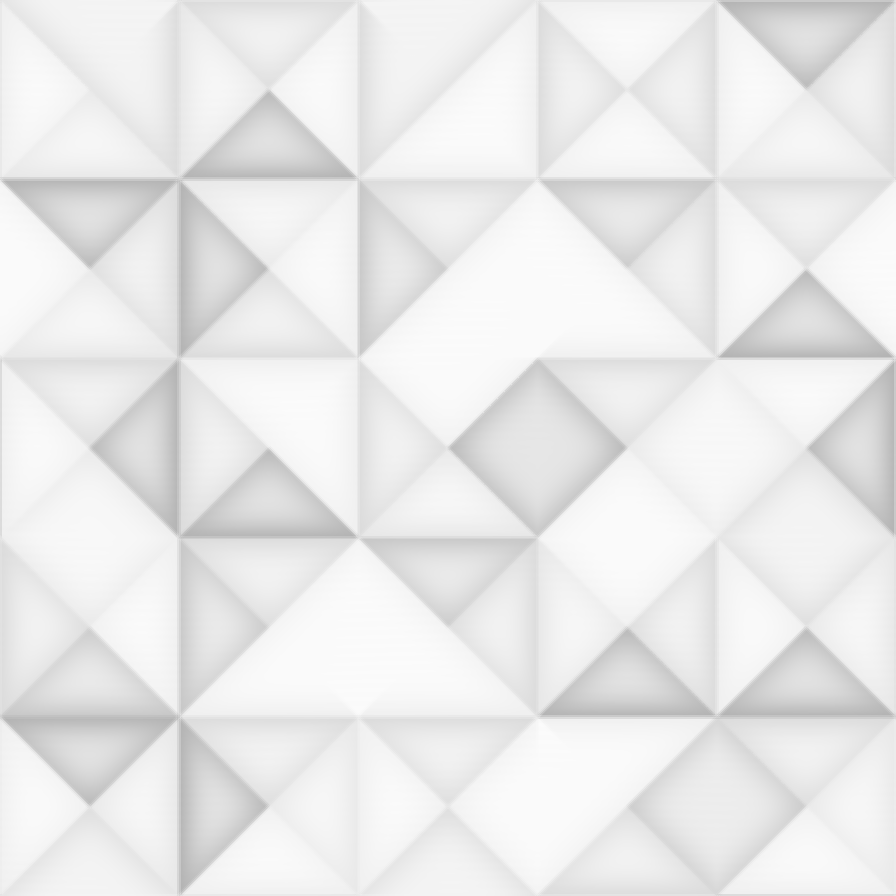
Give the GLSL for this pattern, as a three.js fragment shader.

```glsl
// Draws a 5 by 5 grid of square tiles, each folded into four softly shaded grey triangles.
varying vec2 vUv;

const float TILES = 5.0;       // repeats across and down
const float SHADOW = 0.105;    // reach of the edge shadow, in tiles
const float SOFTNESS = 0.0019; // spacing of the blur samples, in canvas widths

float hash(vec2 cell, float seed) {
  return fract(sin(dot(cell, vec2(127.1, 311.7)) + seed * 74.7) * 43758.5);
}

// Shade level of one face: 0 is lit, 3 is darkest. Sides: 0 right, 1 top, 2 left, 3 bottom.
float faceLevel(vec2 cell, float side) {
  vec2 id = mod(cell, TILES);
  float turn = floor(4.0 * pow(hash(id, 1.0), 1.3));
  float face = mod(side - turn + 4.0, 4.0);

  // Some tiles are lit on opposite faces instead of adjacent ones
  bool opposite = hash(id, 4.0) < 0.25;
  if (opposite && face > 0.5 && face < 2.5) face = 3.0 - face;

  if (face < 0.5) return 0.0;
  if (face < 1.5) return 0.4 * step(0.45, hash(id, 5.0));
  float swapped = step(0.6, hash(id, 2.0));
  float isDark = abs(step(2.5, face) - swapped);
  float dark = 1.0 + step(0.15, hash(id, 3.0)) + step(0.5, hash(id, 3.0));
  return mix(1.0, dark, isDark);
}

// Shadow along an edge, absent where two equal faces merge.
float edgeShadow(float dist, float level, float neighbour) {
  float differs = smoothstep(0.0, 0.5, abs(level - neighbour));
  float d = max(dist, 0.0) / SHADOW;
  return differs * exp(-d * (0.6 + 0.5 * d));
}

float foldedTiles(vec2 uv) {
  vec2 cell = floor(uv * TILES);
  vec2 p = fract(uv * TILES) - 0.5;

  // Pick the face and its outward direction
  bool sideways = abs(p.x) > abs(p.y);
  vec2 outward = sideways ? vec2(p.x > 0.0 ? 1.0 : -1.0, 0.0)
                          : vec2(0.0, p.y > 0.0 ? 1.0 : -1.0);
  float side = sideways ? 1.0 - outward.x : 2.0 - outward.y;
  float reach = dot(p, outward);
  float along = dot(p, vec2(-outward.y, outward.x));

  // Combine shadows from the outer edge and both folds
  float level = faceLevel(cell, side);
  float outer = edgeShadow(0.5 - reach, level, faceLevel(cell + outward, mod(side + 2.0, 4.0)));
  float foldA = edgeShadow((reach - along) * 0.707, level, faceLevel(cell, mod(side + 1.0, 4.0)));
  float foldB = edgeShadow((reach + along) * 0.707, level, faceLevel(cell, mod(side + 3.0, 4.0)));
  float shadow = 1.0 - (1.0 - 0.95 * outer) * (1.0 - 0.6 * foldA) * (1.0 - 0.6 * foldB);

  float centre = 0.982 - 0.027 * level;
  float depth = 0.045 + 0.054 * level;
  return centre - depth * shadow;
}

// Faint brushed streaks from layered sines
float streaks(vec2 uv) {
  float fine = sin(uv.y * 640.0 + 2.0 * sin(uv.x * 9.0));
  float patches = 0.5 + 0.5 * sin(uv.x * 23.0 + 3.0 * sin(uv.y * 17.0));
  return 0.002 * fine * patches;
}

void main() {
  float grey = 0.0;
  for (int i = 0; i < 3; i++) {
    for (int j = 0; j < 3; j++) {
      vec2 offset = (vec2(float(i), float(j)) - 1.0) * SOFTNESS;
      grey += foldedTiles(vUv + offset) / 9.0;
    }
  }
  gl_FragColor = vec4(vec3(grey + streaks(vUv)), 1.0);
}
```
